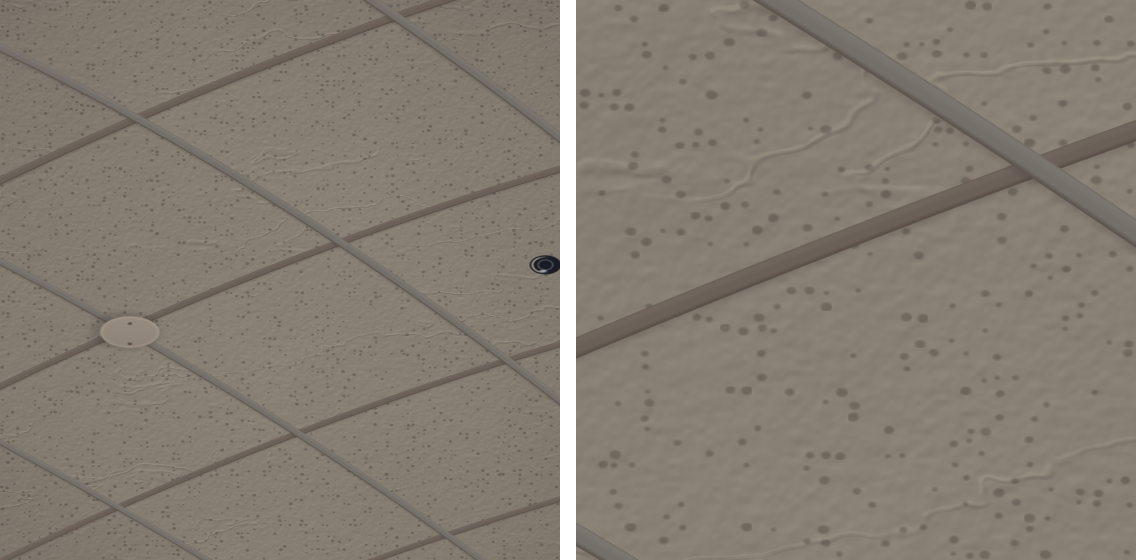
Left, the full canvas; right, a detail of the centre.
This texture is drawn by a WebGL 2 fragment shader. Its source:

```glsl
#version 300 es
precision highp float;

uniform vec2 u_resolution;
out vec4 outColor;

const vec3 TILE = vec3(0.520, 0.488, 0.445);
const vec3 RAIL_COOL = vec3(0.455, 0.435, 0.412);
const vec3 RAIL_WARM = vec3(0.415, 0.375, 0.345);
const vec3 COVER = vec3(0.570, 0.530, 0.485);
const vec3 SHADOW = vec3(0.320, 0.280, 0.250);
const vec3 LENS = vec3(0.10, 0.11, 0.14);

float hash(vec2 p) {
    vec3 h = fract(vec3(p.xyx) * 0.1031);
    h += dot(h, h.yzx + 33.33);
    return fract((h.x + h.y) * h.z);
}

float noise(vec2 p) {
    vec2 i = floor(p), f = fract(p);
    f = f * f * (3.0 - 2.0 * f);
    return mix(mix(hash(i), hash(i + vec2(1, 0)), f.x),
               mix(hash(i + vec2(0, 1)), hash(i + vec2(1, 1)), f.x), f.y);
}

float fbm(vec2 p) {
    float sum = 0.0, gain = 0.5;
    for (int i = 0; i < 4; i++) {
        sum += gain * noise(p);
        p = p * 2.03 + 17.0;
        gain *= 0.5;
    }
    return sum;
}

// Bent perspective grid: x counts the rising rails, y the falling ones.
vec2 gridCoord(vec2 p) {
    float rise = p.y - (0.690 - 0.479 * p.x + 0.091 * p.x * p.x);
    float fall = p.y - (0.0846 + 0.483 * p.x + 0.148 * p.x * p.x);
    float edgeStretch = 1.0 + 0.025 * pow(1.0 - p.x, 4.0);
    return vec2(rise * (2.981 + 0.70 * rise),
                fall * (2.334 + 0.511 * fall + 0.155 * fall * fall) * edgeStretch);
}

// Thin wandering folds, gathered in patches that differ per tile.
float creases(vec2 p, vec2 tile) {
    vec2 q = p + 9.0 * vec2(hash(tile), hash(tile + 31.0));
    float warp = fbm(q * vec2(9.0, 16.0));
    float field = fbm(vec2(q.x * 3.5, q.y * 15.0 + q.x * 2.0) + warp * 1.3);
    float fold = 1.0 - smoothstep(0.0, 0.028, abs(field - 0.48));
    return fold * smoothstep(0.50, 0.68, noise(q * vec2(5.0, 9.0) + 4.0));
}

float relief(vec2 p, vec2 tile) {
    float grain = noise(p * vec2(125.0, 175.0)) + 0.6 * noise(p * vec2(230.0, 290.0));
    float swell = fbm(p * vec2(28.0, 40.0) + 7.0 * tile);
    return 0.45 * grain + 0.8 * swell + 0.6 * creases(p, tile);
}

// Small scattered dark holes.
float pits(vec2 p) {
    vec2 g = p * vec2(105.0, 135.0);
    vec2 cell = floor(g);
    vec2 center = 0.3 + 0.4 * vec2(hash(cell + 5.0), hash(cell + 71.0));
    float radius = mix(0.15, 0.36, hash(cell + 13.0));
    float hole = 1.0 - smoothstep(radius - 0.15, radius + 0.15, length(fract(g) - center));
    return hole * step(0.83, hash(cell));
}

vec3 tileColor(vec2 p, vec2 tile) {
    float slope = relief(p + vec2(0.0012, 0.0022), tile) - relief(p, tile);
    float light = 1.03 - 0.19 * dot(p - vec2(0.5, 0.58), p - vec2(0.5, 0.58));
    light += 0.025 * (hash(tile + 3.0) - 0.5) + 0.04 * (fbm(p * 6.0) - 0.47);
    light += clamp(0.17 * slope, -0.12, 0.09);
    return TILE * light * (1.0 - 0.19 * pits(p));
}

// Lays one rail, with a lit upper lip and a shaded lower lip.
vec3 addRail(vec3 base, float coord, float halfWidth, vec3 color, float aa) {
    float d = coord - round(coord);
    float side = d / halfWidth;
    float underShade = (1.0 - smoothstep(halfWidth, halfWidth * 1.9, d)) * step(0.0, d);
    base *= 1.0 - 0.09 * underShade;
    vec3 body = color * (1.06 - 0.06 * smoothstep(-0.7, 0.1, side));
    body = mix(body, SHADOW, 0.65 * smoothstep(0.45, 0.95, side));
    body = mix(body, SHADOW, 0.25 * smoothstep(0.8, 1.0, -side));
    return mix(base, body, 1.0 - smoothstep(halfWidth - aa, halfWidth + aa, abs(d)));
}

float ellipse(vec2 p, vec2 radii) {
    return (length(p / radii) - 1.0) * min(radii.x, radii.y);
}

float fill(float d, float aa) {
    return 1.0 - smoothstep(-aa, aa, d);
}

vec3 addCover(vec3 base, vec2 p, float aa) {
    float d = ellipse(p, vec2(0.053, 0.028));
    base *= 1.0 - 0.13 * fill(ellipse(p + vec2(0.008, 0.002), vec2(0.062, 0.034)), 0.008);
    vec3 plate = COVER * (1.0 + 0.08 * smoothstep(-0.005, 0.0, d) - 1.2 * p.y);
    float screws = fill(ellipse(vec2(p.x, abs(p.y - 0.003) - 0.018), vec2(0.004, 0.0025)), aa);
    return mix(base, mix(plate, SHADOW, 0.8 * screws), fill(d, aa));
}

vec3 addDownlight(vec3 base, vec2 p, float aa) {
    float d = ellipse(p, vec2(0.028, 0.017));
    float rim = 1.0 - smoothstep(0.0, 0.0025, abs(d + 0.003));
    vec3 glass = mix(LENS, COVER, rim * (1.0 - smoothstep(-0.02, 0.01, p.x)));
    glass += 0.2 * fill(abs(ellipse(p, vec2(0.013, 0.009))) - 0.001, aa);
    glass += 0.5 * fill(ellipse(p - vec2(-0.004, 0.011), vec2(0.006, 0.002)), aa);
    return mix(base, glass, fill(d, aa));
}

void main() {
    vec2 p = gl_FragCoord.xy / u_resolution;
    p.y = 1.0 - p.y;
    float aa = 0.8 / min(u_resolution.x, u_resolution.y);
    vec2 grid = gridCoord(p);
    vec2 gridAA = 0.6 * fwidth(grid);

    vec3 color = tileColor(p, floor(grid));
    color = addRail(color, grid.x, 0.019, RAIL_WARM, gridAA.x);
    color = addRail(color, grid.y, 0.020, RAIL_COOL, gridAA.y);
    color = addCover(color, p - vec2(0.232, 0.593), aa);
    color = addDownlight(color, p - vec2(0.974, 0.473), aa);
    outColor = vec4(color, 1.0);
}
```
